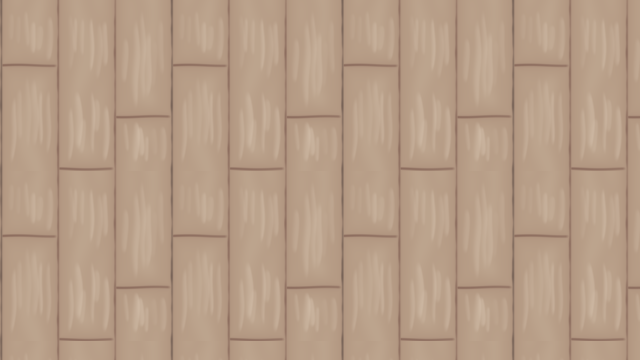
Give the GLSL for this texture, as a WebGL 2 fragment shader.

```glsl
#version 300 es
precision highp float;
// Painted wooden planks in three staggered columns, with pale vertical brush strokes.
uniform vec2 u_resolution;
out vec4 fragColor;

const float TILE = 0.474;                     // tile side, in canvas heights
const float COLUMNS = 3.0;
const float COLUMN_SHIFT = 0.008;
const vec3 CUTS = vec3(0.383, 0.990, 0.684);  // plank joint in each column, from the top
const float JOINT_HALF = 0.0065;
const float SEAM_HALF = 0.0050;
const int STROKES_PER_ROW = 6;
const vec3 WOOD = vec3(0.710, 0.606, 0.518);
const vec3 GLOW = vec3(0.748, 0.655, 0.565);
const vec3 STROKE = vec3(0.825, 0.745, 0.665);
const vec3 EDGE = vec3(0.655, 0.540, 0.465);
const vec3 JOINT = vec3(0.540, 0.415, 0.360);
const vec3 DARK_SEAM = vec3(0.440, 0.365, 0.325);

float hash(vec2 p) {
    return fract(sin(dot(p, vec2(127.1, 311.7))) * 4375.85);
}

// Layered sines, periodic over one tile
float waver(float t, float seed) {
    float a = 6.28318 * t;
    return 0.5 * sin(2.0 * a + seed) + 0.3 * sin(5.0 * a + seed * 2.3)
         + 0.2 * sin(11.0 * a + seed * 4.1);
}

float line(float dist, float halfWidth, float soft) {
    return 1.0 - smoothstep(halfWidth - soft, halfWidth + soft, abs(dist));
}

// Tapered dab: crisp on its right side, fading to the left and the ends
float dab(vec2 p, vec2 halfSize, float soft) {
    float v = p.y / halfSize.y;
    float taper = max(1.0 - v * v, 0.0);
    float w = halfSize.x * sqrt(taper);
    float body = smoothstep(-w - soft, w * 0.5, p.x);
    float rim = 1.0 - smoothstep(w - soft, w + soft, p.x);
    return body * rim * smoothstep(0.0, 0.55, taper);
}

// Jittered dabs covering one plank; p and size are in tile units
float strokes(vec2 p, vec2 size, float id, float soft) {
    int rows = size.y > 0.8 ? 2 : 1;
    float rowHeight = size.y / float(rows);
    float sum = 0.0;
    for (int i = 0; i < rows * STROKES_PER_ROW; i++) {
        int row = i / STROKES_PER_ROW;
        float lane = float(i - row * STROKES_PER_ROW);
        vec2 seed = vec2(float(i), id * 7.0 + 3.0);
        float a = hash(seed), b = hash(seed + 17.3), c = hash(seed + 41.9);
        float x = (0.14 + 0.74 * (lane + 0.2 + 0.6 * a) / float(STROKES_PER_ROW)) * size.x;
        float y = (float(row) + 0.36 + 0.26 * b) * rowHeight;
        vec2 halfSize = vec2(mix(0.012, 0.026, c), rowHeight * mix(0.20, 0.40, a));
        vec2 q = p - vec2(x, y);
        q.x += (b - 0.5) * 0.08 * q.y + 0.004 * sin(q.y * 19.0 + a * 6.0);
        sum += dab(q, halfSize, soft) * mix(0.12, 0.52, hash(seed + 73.7));
    }
    return min(sum, 0.75);
}

void main() {
    vec2 p = vec2(gl_FragCoord.x, u_resolution.y - gl_FragCoord.y) / (u_resolution.y * TILE);
    float pixel = 1.0 / (u_resolution.y * TILE);
    float soft = max(pixel * 0.8, 0.003);

    // Find the column and the plank piece
    float y = fract(p.y);
    float across = fract(p.x - COLUMN_SHIFT) * COLUMNS;
    float column = min(floor(across), COLUMNS - 1.0);
    float width = 1.0 / COLUMNS;
    float x = (across - column) * width;
    float cut = CUTS[int(column)];
    float below = step(cut, y);
    vec2 size = vec2(width, mix(cut, 1.0 - cut, below));
    vec2 local = vec2(x, y - below * cut);
    float id = column * 2.0 + below;

    // Soft plank shading
    float side = min(x, width - x);
    float fromCut = abs(y - cut);
    float middle = smoothstep(0.01, 0.13, side) * smoothstep(0.0, 0.13, fromCut);
    float mottling = 0.5 + 0.5 * sin(x * 31.0 + id * 2.0 + 1.5 * sin(y * 9.0 + id));
    vec3 color = mix(WOOD, GLOW, middle * (0.30 + 0.45 * mottling));
    float shade = max(exp(-side * 75.0), 0.8 * exp(-fromCut * 55.0));
    color = mix(color, EDGE, 0.65 * shade);

    // Pale brush strokes
    float inside = smoothstep(0.015, 0.045, side) * smoothstep(0.008, 0.04, fromCut);
    color = mix(color, STROKE, strokes(local, size, id, soft * 1.5) * inside);

    // Joint across the plank, darkest at its left end
    float bend = 0.003 * sin(x * 16.0 + column * 2.0);
    float joint = line(y - cut + bend, JOINT_HALF, soft * 1.3);
    float reach = smoothstep(0.0, 0.012, x) * (1.0 - smoothstep(0.305, 0.33, x));
    color = mix(color, JOINT, joint * reach * mix(0.95, 0.68, x / width));

    // Seams between columns, the tile border being darkest
    float seamId = mod(floor(across + 0.5), COLUMNS);
    float offset = (across - floor(across + 0.5)) * width;
    float wear = waver(y, seamId * 1.9 + 0.6);
    float seam = line(offset + 0.0015 * wear, SEAM_HALF + 0.0015 * wear, soft * 1.3);
    vec3 seamColor = seamId < 0.5 ? DARK_SEAM : JOINT;
    color = mix(color, seamColor, seam * (0.68 + 0.24 * wear));

    fragColor = vec4(color, 1.0);
}
```
